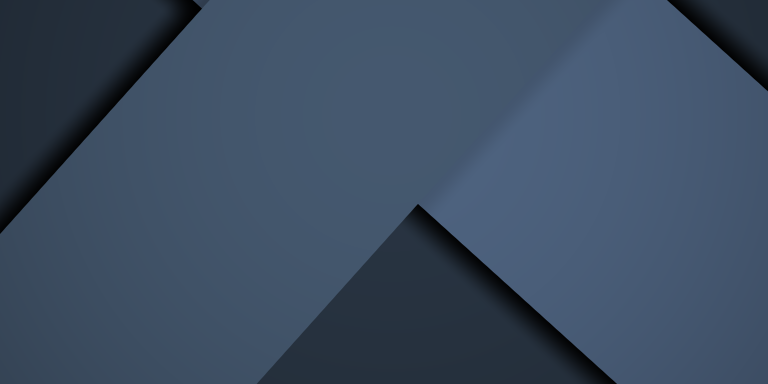
Reproduce this background procedurally as a Shadertoy shader.

```glsl
const vec3 FLOOR_COLOR = vec3(0.158, 0.204, 0.258);
const vec3 STRIPE_COLOR = vec3(0.305, 0.388, 0.500);
const vec3 BAND_COLOR = vec3(0.270, 0.346, 0.435);

// Lengths are in canvas heights
const vec2 CROSSING = vec2(1.0885, 0.469);   // where band and stripe edges meet
const vec2 BAND_LEFT = vec2(0.0, 0.3906);    // point on the band's left edge
const vec2 STRIPE_TOP = vec2(2.0, 0.762);    // point on the stripe's upper edge
const vec2 BAND_NORMAL = vec2(1.116, -1.0);
const vec2 STRIPE_NORMAL = vec2(0.9045, 1.0);

const float SHADOW_WIDTH = 0.080;
const float SEAM_WIDTH = 0.065;
const float SEAM_SHADE = 0.88;
const float LEFT_SEAM_SHADE = 0.72;
const vec2 LIGHT_CENTER = vec2(1.02, 0.70);
const float LIGHT_FALLOFF = 0.155;

// Signed distance to a line through a point
float lineDistance(vec2 p, vec2 through, vec2 normal) {
    return dot(p - through, normalize(normal));
}

// Antialiased coverage of the positive side
float coverage(float d) {
    return clamp(0.5 + d * iResolution.y, 0.0, 1.0);
}

// Light left beside a raised edge: black at the edge, full far away
float shadow(float d) {
    return smoothstep(-0.012, SHADOW_WIDTH, abs(d));
}

void mainImage(out vec4 fragColor, in vec2 fragCoord) {
    vec2 p = fragCoord / iResolution.y;

    float bandLeft = lineDistance(p, BAND_LEFT, BAND_NORMAL);
    float bandRight = lineDistance(p, CROSSING, BAND_NORMAL);
    float stripeLow = lineDistance(p, CROSSING, STRIPE_NORMAL);
    float stripeHigh = lineDistance(p, STRIPE_TOP, STRIPE_NORMAL);

    // Floor, darkened beside the raised sheets
    vec3 color = FLOOR_COLOR * shadow(bandLeft) * shadow(stripeLow) * shadow(stripeHigh);

    // Stripe, softly shaded where it passes under the band
    float seam = mix(SEAM_SHADE, 1.0, smoothstep(0.0, SEAM_WIDTH, bandRight));
    float leftSeam = mix(LEFT_SEAM_SHADE, 1.0, smoothstep(0.0, SEAM_WIDTH, abs(bandLeft)));
    float stripe = coverage(min(stripeLow, -stripeHigh));
    color = mix(color, STRIPE_COLOR * seam * leftSeam, stripe);

    // Band on top
    color = mix(color, BAND_COLOR, coverage(min(bandLeft, -bandRight)));

    // Broad light fading toward the corners
    vec2 fromLight = p - LIGHT_CENTER;
    color *= 1.0 - LIGHT_FALLOFF * min(dot(fromLight, fromLight), 4.0);

    fragColor = vec4(color, 1.0);
}
```
